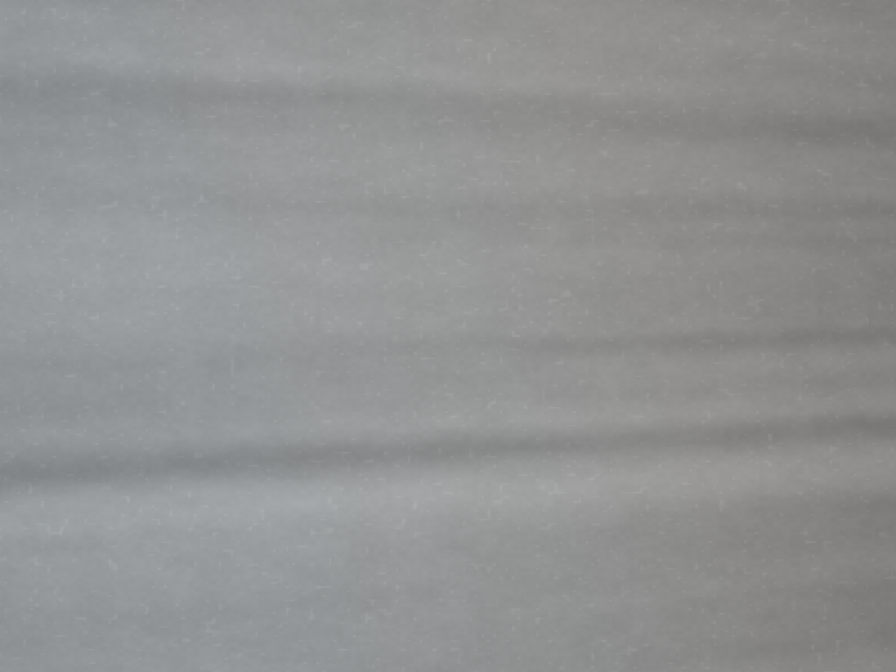
Write a Shadertoy shader that draws this texture.

```glsl
const vec3 COOL_TINT = vec3(0.978, 1.006, 1.018);
const vec3 WARM_TINT = vec3(1.010, 0.999, 0.988);
const float BASE_LIGHT = 0.607;
const float VIGNETTE = 0.105;
const vec2 LIGHT_CENTER = vec2(0.42, 0.50);
const float FAN_TILT = 0.117;     // slope of the bands at the bottom edge
const float FAN_SPREAD = 0.195;   // how fast that slope falls with height
const float BAND_CONTRAST = 0.050;
const float STREAK_CONTRAST = 0.020;
const float GRAIN_CONTRAST = 0.026;
const float MOTTLE_CONTRAST = 0.018;
const float FLECK_CONTRAST = 0.030;

// Each fold: height, width, strength at the left, strength at the right
const int FOLD_COUNT = 6;
const vec4 FOLDS[FOLD_COUNT] = vec4[](
    vec4(0.330, 0.017, -0.065, -0.045),
    vec4(0.262, 0.022, 0.028, 0.022),
    vec4(0.365, 0.014, 0.004, 0.026),
    vec4(0.487, 0.012, 0.000, -0.040),
    vec4(0.692, 0.016, -0.018, -0.022),
    vec4(0.832, 0.026, -0.042, -0.030));

float hash(vec2 cell) {
    uvec2 q = uvec2(ivec2(cell)) * uvec2(1597334673u, 3812015801u);
    uint n = (q.x ^ q.y) * 1597334673u;
    n = (n ^ (n >> 15)) * 2246822519u;
    n ^= n >> 13;
    return float(n >> 8) / 16777216.0;
}

float noise(vec2 p) {
    vec2 cell = floor(p);
    vec2 f = p - cell;
    f = f * f * (3.0 - 2.0 * f);
    float low = mix(hash(cell), hash(cell + vec2(1.0, 0.0)), f.x);
    float high = mix(hash(cell + vec2(0.0, 1.0)), hash(cell + vec2(1.0)), f.x);
    return mix(low, high, f.y);
}

// Height of the gently fanning band that passes through p
float bandHeight(vec2 p, float middle) {
    float d = p.x - middle;
    float wave = 0.006 * (noise(vec2(p.x * 3.0, p.y * 4.0)) - 0.5);
    return (p.y - FAN_TILT * d) / (1.0 - FAN_SPREAD * d) + wave;
}

float folds(float height, float across) {
    float sum = 0.0;
    for (int i = 0; i < FOLD_COUNT; i++) {
        vec4 fold = FOLDS[i];
        float d = (height - fold.x) / fold.y;
        sum += mix(fold.z, fold.w, smoothstep(0.1, 0.85, across)) * exp(-0.5 * d * d);
    }
    return sum;
}

float bands(vec2 p, float height) {
    float broad = noise(vec2(p.x * 0.7 + 5.0, height * 11.0 + 20.0)) - 0.5;
    float fine = noise(vec2(p.x * 1.6 + 31.0, height * 34.0 + 50.0)) - 0.5;
    return BAND_CONTRAST * broad + STREAK_CONTRAST * fine;
}

// Soft fibrous grain with sparse pale flecks
float grain(vec2 p) {
    float fine = noise(p * vec2(150.0, 190.0)) + noise(p * vec2(95.0, 120.0) + 71.0) - 1.0;
    float mottle = noise(p * vec2(22.0, 48.0) + 13.0) - 0.5;
    float fleck = smoothstep(0.80, 1.0, noise(p * vec2(110.0, 150.0) + 300.0));
    return 0.5 * GRAIN_CONTRAST * fine + MOTTLE_CONTRAST * mottle + FLECK_CONTRAST * fleck;
}

void mainImage(out vec4 fragColor, in vec2 fragCoord) {
    vec2 p = fragCoord / iResolution.y;
    float across = fragCoord.x / iResolution.x;
    float height = bandHeight(p, 0.5 * iResolution.x / iResolution.y);

    // Uneven light, brightest left of the middle
    vec2 away = p - LIGHT_CENTER;
    float light = BASE_LIGHT - VIGNETTE * dot(away, away);

    light += folds(height, across) + bands(p, height) + grain(p);

    vec3 tint = mix(COOL_TINT, WARM_TINT, smoothstep(0.0, 1.0, across + 0.25 * (p.y - 0.5)));
    fragColor = vec4(light * tint, 1.0);
}
```
